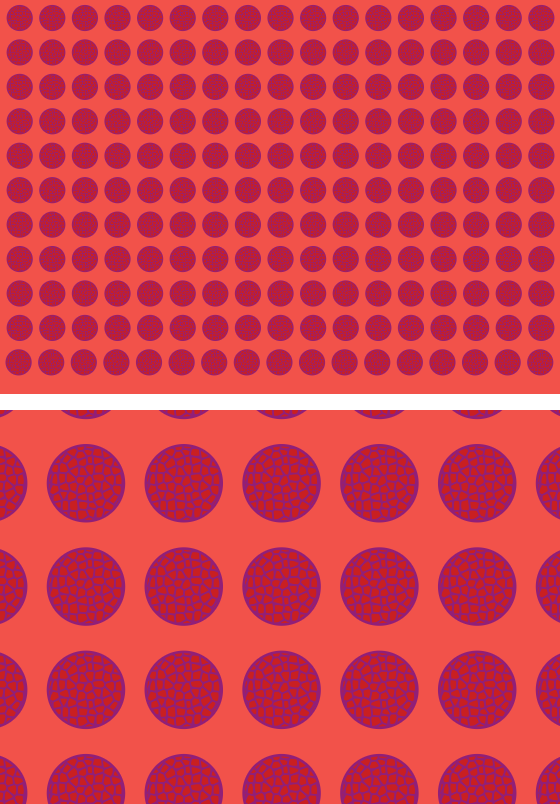
Top: the whole. Bottom: its middle third, enlarged.
A WebGL 1 fragment shader for this pattern:

```glsl
precision highp float;
// A grid of 17 by 11 plum discs on coral, the bottom row nudged to the left.
// Each disc is a distance field with a purple rim; inside, cellular noise
// draws a fine net of purple veins around red grains, alike in every disc.

uniform vec2 u_resolution;

// Lengths are in units of the canvas height.
const vec2 GRID_COUNT = vec2(17.0, 11.0);
const vec2 GRID_PITCH = vec2(0.08275, 0.0874);
const vec2 FIRST_CENTER = vec2(0.0500, 0.0803);
const float BOTTOM_ROW_SHIFT = -0.0028;
const float DISC_RADIUS = 0.0332;
const float RIM_WIDTH = 0.0022;
const float GRAIN_SIZE = 0.0074;
const float VEIN_WIDTH = 0.21;

const vec3 CORAL = vec3(0.95, 0.32, 0.29);
const vec3 RED = vec3(0.79, 0.12, 0.13);
const vec3 PURPLE = vec3(0.57, 0.12, 0.47);

vec2 hash2(vec2 cell) {
  vec2 mixed = vec2(dot(cell, vec2(127.1, 311.7)), dot(cell, vec2(269.5, 183.3)));
  return fract(sin(mixed) * 4375.85);
}

// Gap between the two nearest grain seeds: zero on the border of a grain.
float grainBorder(vec2 p) {
  vec2 base = floor(p);
  float nearest = 8.0;
  float second = 8.0;
  for (int y = -1; y <= 1; y++) {
    for (int x = -1; x <= 1; x++) {
      vec2 cell = base + vec2(float(x), float(y));
      vec2 seed = cell + 0.15 + 0.7 * hash2(cell);
      float d = length(p - seed);
      second = min(second, max(nearest, d));
      nearest = min(nearest, d);
    }
  }
  return second - nearest;
}

// Offset from the closest disc center of the bounded grid.
vec2 discOffset(vec2 p) {
  float row = floor((p.y - FIRST_CENTER.y) / GRID_PITCH.y + 0.5);
  row = clamp(row, 0.0, GRID_COUNT.y - 1.0);
  vec2 origin = FIRST_CENTER;
  origin.x += BOTTOM_ROW_SHIFT * (1.0 - step(0.5, row));
  float column = floor((p.x - origin.x) / GRID_PITCH.x + 0.5);
  column = clamp(column, 0.0, GRID_COUNT.x - 1.0);
  return p - origin - vec2(column, row) * GRID_PITCH;
}

// Coverage of the inside of a shape, softened over one pixel.
float coverage(float distanceToEdge, float pixel) {
  return clamp(0.5 - distanceToEdge / pixel, 0.0, 1.0);
}

vec3 discColor(vec2 offset, float edge, float pixel) {
  float softness = pixel / GRAIN_SIZE;
  float border = grainBorder(offset / GRAIN_SIZE);
  float vein = 1.0 - smoothstep(VEIN_WIDTH - softness, VEIN_WIDTH + softness, border);
  float rim = 1.0 - coverage(edge + RIM_WIDTH, pixel);
  return mix(RED, PURPLE, max(vein, rim));
}

void main() {
  float pixel = 1.0 / u_resolution.y;
  vec2 offset = discOffset(gl_FragCoord.xy * pixel);
  float edge = length(offset) - DISC_RADIUS;
  vec3 color = mix(CORAL, discColor(offset, edge, pixel), coverage(edge, pixel));
  gl_FragColor = vec4(color, 1.0);
}
```
